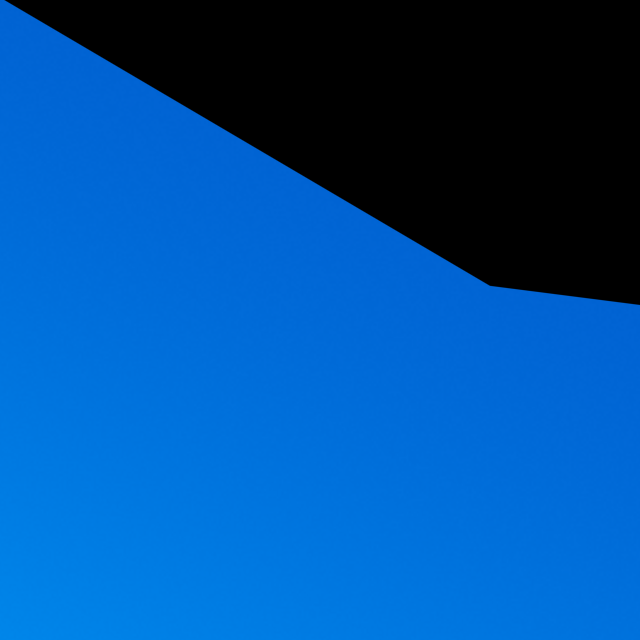
Write a Shadertoy shader that draws this background.

```glsl
// A clear blue sky below a black, two-sided roof edge.
// The sky is an eased diagonal gradient with faint grain; the roof is
// the area above two half-planes that meet at one corner.

// Roof outline, in canvas units
const vec2 EDGE_LEFT   = vec2(0.0, 1.004);
const vec2 EDGE_CORNER = vec2(0.7656, 0.5534);
const vec2 EDGE_RIGHT  = vec2(1.0, 0.5235);
const float EDGE_SOFTNESS = 0.75; // half width of the edge, in pixels

// Sky gradient
const vec3 SKY_LOW   = vec3(0.0, 0.525, 0.915);
const vec3 SKY_HIGH  = vec3(0.002, 0.385, 0.825);
const vec3 ROOF      = vec3(0.0);
const vec2 SKY_SLOPE = vec2(0.476, 0.952); // darkening per unit right and up
const float SKY_EASE = 1.3;

// Grain
const float GRAIN_CELLS  = 256.0;
const float GRAIN_AMOUNT = 0.008;

float hash(vec2 p) {
    return fract(sin(dot(p, vec2(12.9898, 78.233))) * 43758.5453);
}

// Smoothly interpolated value noise
float valueNoise(vec2 p) {
    vec2 cell = floor(p);
    vec2 f = fract(p);
    f = f * f * (3.0 - 2.0 * f);
    float bottom = mix(hash(cell), hash(cell + vec2(1.0, 0.0)), f.x);
    float top = mix(hash(cell + vec2(0.0, 1.0)), hash(cell + vec2(1.0, 1.0)), f.x);
    return mix(bottom, top, f.y);
}

// Signed distance to the line a-b, positive on its left side
float lineDistance(vec2 p, vec2 a, vec2 b) {
    vec2 dir = normalize(b - a);
    return dot(p - a, vec2(-dir.y, dir.x));
}

vec3 skyColor(vec2 uv) {
    float depth = clamp(dot(uv, SKY_SLOPE), 0.0, 1.0);
    float glow = pow(1.0 - depth, SKY_EASE);
    float grain = valueNoise(uv * GRAIN_CELLS) - 0.5;
    return mix(SKY_HIGH, SKY_LOW, glow) + grain * GRAIN_AMOUNT * vec3(0.3, 1.0, 1.0);
}

void mainImage(out vec4 fragColor, in vec2 fragCoord) {
    vec2 uv = fragCoord / iResolution.xy;

    // The roof lies above both edges
    float roofDistance = min(lineDistance(uv, EDGE_LEFT, EDGE_CORNER),
                             lineDistance(uv, EDGE_CORNER, EDGE_RIGHT));
    float softness = EDGE_SOFTNESS / min(iResolution.x, iResolution.y);
    float roofMask = smoothstep(-softness, softness, roofDistance);

    vec3 color = mix(skyColor(uv), ROOF, roofMask);
    fragColor = vec4(clamp(color, 0.0, 1.0), 1.0);
}
```
